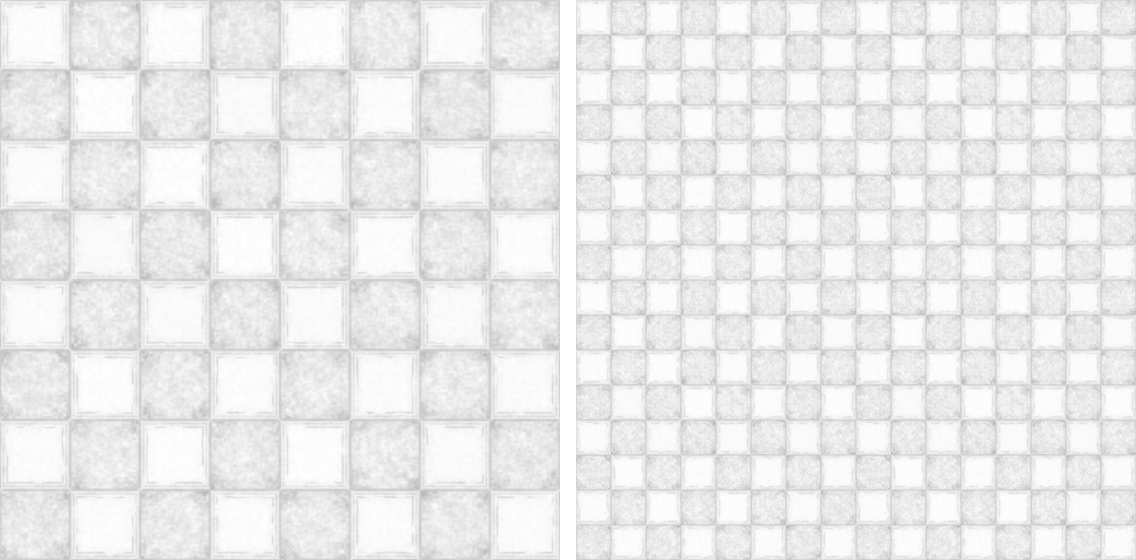
Left: one tile. Right: repeated 2 by 2.
Give the GLSL for this pattern, as a Shadertoy shader.

```glsl
// Pale checkerboard of worn paper tiles with sketched frames and smudged corners.

const float TILES = 8.0;           // tiles across and down
const float LIGHT_SHADE = 0.985;
const float DARK_SHADE = 0.938;
const float LINE_SHADE = 0.79;
const float LINE_HALF_WIDTH = 0.024; // in tile units, like all lengths below
const float FRAME_HALF_WIDTH = 0.017;
const float OUTER_FRAME = 0.052;   // distance of each frame from the tile edge
const float INNER_FRAME = 0.102;
const float FRAME_DEPTH = 0.10;
const float CORNER_REACH = 0.42;
const float CORNER_DEPTH = 0.15;
const float GRAIN_DEPTH = 0.13;
const float TILE_VARIATION = 0.012;

float hash(vec2 p) {
    return fract(sin(dot(p, vec2(127.1, 311.7))) * 43758.5453);
}

// Value noise that wraps over the canvas; period is a whole number of cells.
float noise(vec2 uv, vec2 period, float seed) {
    vec2 p = uv * period;
    vec2 i = floor(p);
    vec2 f = fract(p);
    f = f * f * (3.0 - 2.0 * f);
    vec2 a = mod(i, period) + seed;
    vec2 b = mod(i + 1.0, period) + seed;
    return mix(mix(hash(a), hash(vec2(b.x, a.y)), f.x),
               mix(hash(vec2(a.x, b.y)), hash(b), f.x), f.y);
}

float stroke(float dist, float halfWidth, float pixel) {
    return 1.0 - smoothstep(0.0, halfWidth + pixel, abs(dist));
}

void mainImage(out vec4 fragColor, in vec2 fragCoord) {
    vec2 uv = fragCoord / iResolution.xy;
    vec2 cell = floor(uv * TILES);
    vec2 local = fract(uv * TILES);
    float pixel = TILES / iResolution.y;

    // Distances to the tile sides and the nearest corner
    vec2 side = 0.5 - abs(local - 0.5);
    float edge = min(side.x, side.y);
    float corner = length(side);

    // Checker parity, softened across the tile sides
    vec2 parity = (1.0 - 2.0 * mod(cell, 2.0)) * smoothstep(0.0, pixel, side);
    float isLight = 0.5 - 0.5 * parity.x * parity.y;

    // Crossed streaks of paper grain and broader mottling
    float across = noise(uv, vec2(112.0, 232.0), 3.0);
    float upright = noise(uv, vec2(232.0, 112.0), 17.0);
    float speck = noise(uv, vec2(208.0), 29.0);
    float mottle = noise(uv, vec2(72.0), 41.0);
    float grain = (across + upright + speck) / 3.0 - 0.5;

    // Broken strokes running along the nearest side
    float dashX = noise(uv, vec2(56.0, 128.0), 53.0);
    float dashY = noise(uv, vec2(128.0, 56.0), 67.0);
    float dash = mix(dashX, dashY, smoothstep(-pixel, pixel, side.y - side.x));
    float broken = smoothstep(0.3, 0.7, dash);

    // Light tile: clean middle, greyer rim, two sketched frames
    float frames = stroke(edge - OUTER_FRAME, FRAME_HALF_WIDTH, pixel)
                 * mix(0.45, 0.9, broken)
                 + stroke(edge - INNER_FRAME, FRAME_HALF_WIDTH, pixel) * broken;
    float rim = 1.0 - smoothstep(0.03, 0.24, edge);
    float light = LIGHT_SHADE - 0.026 * rim + grain * mix(0.035, 0.08, rim)
                - FRAME_DEPTH * frames;

    // Dark tile: grainy middle, smudges gathered in the corners
    float smudge = 1.0 - smoothstep(0.0, CORNER_REACH, corner);
    float dark = DARK_SHADE + GRAIN_DEPTH * (1.0 + smudge) * grain
               - 0.05 * (mottle - 0.2)
               - CORNER_DEPTH * smudge * mix(0.25, 1.0, mottle)
               - 0.018 * (1.0 - smoothstep(0.0, 0.2, edge));

    float shade = mix(dark, light, isLight);
    shade += TILE_VARIATION * (hash(cell + 83.0) - 0.5);

    // Thin worn lines between tiles, rubbed pale where they cross
    float line = stroke(edge, LINE_HALF_WIDTH, pixel) * mix(0.65, 1.0, dash);
    line *= mix(0.4, 1.0, smoothstep(0.0, 0.06, corner));
    shade = mix(shade, LINE_SHADE, line);

    fragColor = vec4(vec3(clamp(shade, 0.0, 1.0)), 1.0);
}
```
